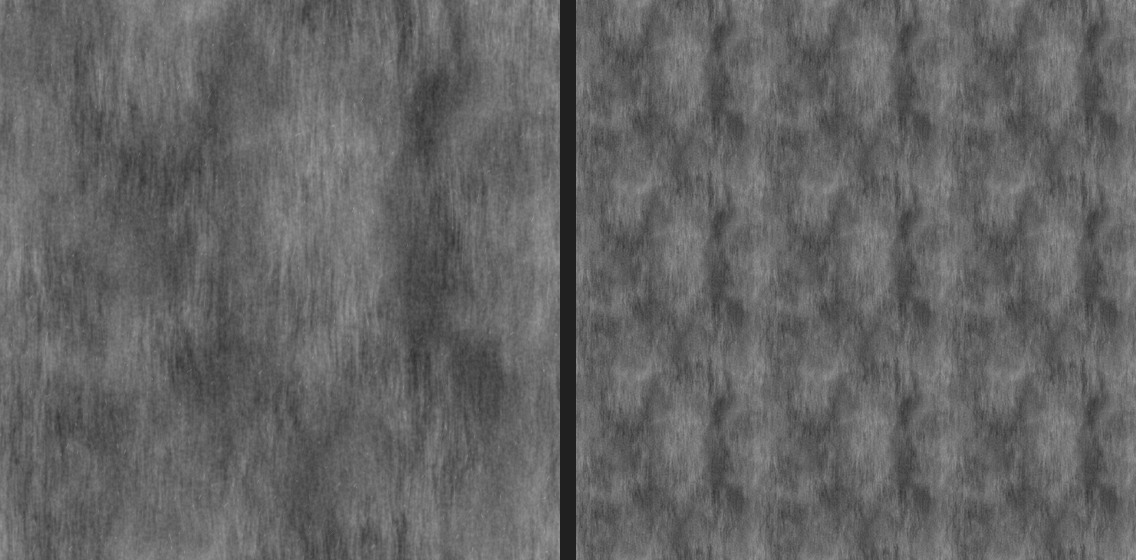
Left, the tile; right, the same tile 3 across and 3 down.
Give the GLSL for this texture, as a Shadertoy shader.

```glsl
// Weathered grey plaster: soft cloudy stains, vertical streaks, fine grain,
// pale scratches and small chipped flakes. Every layer is lattice noise whose
// cells wrap on whole periods, so the square tiles without a seam.

const float BASE_GREY       = 0.395;
const float CLOUD_CONTRAST  = 0.155;
const float STREAK_CONTRAST = 0.125;
const float GRAIN_CONTRAST  = 0.055;
const float SCRATCH_LIGHT   = 0.055;
const float FLAKE_LIGHT     = 0.090;
const vec2  CLOUD_PERIOD    = vec2(5.0, 3.0);
const vec2  STREAK_PERIOD   = vec2(24.0, 4.0);
const vec2  GRAIN_PERIOD    = vec2(130.0, 100.0);
const vec2  SCRATCH_PERIOD  = vec2(64.0, 18.0);
const vec2  FLAKE_PERIOD    = vec2(44.0, 40.0);
const float FLAKE_LEAN      = 0.35;   // mean tilt from vertical, radians
const float FLAKE_SPREAD    = 1.50;   // random range around that tilt

// Integer hash of a wrapped lattice cell, two values in 0..1
vec2 hash2(vec2 cell, float seed) {
    uvec2 v = uvec2(cell) + uvec2(uint(seed) * 747u, uint(seed) * 1291u);
    v = v * 1664525u + 1013904223u;
    v.x += v.y * 1664525u;
    v.y += v.x * 1664525u;
    v ^= v >> 16u;
    v.x += v.y * 1664525u;
    v.y += v.x * 1664525u;
    v ^= v >> 16u;
    return vec2(v >> 8u) / float(1u << 24u);
}

float cornerSlope(vec2 cell, vec2 offset, vec2 period, float seed) {
    float angle = 6.28319 * hash2(mod(cell, period), seed).x;
    return dot(vec2(cos(angle), sin(angle)), offset);
}

// Gradient noise that repeats after a whole number of cells
float noise(vec2 uv, vec2 period, float seed) {
    vec2 p = uv * period + hash2(vec2(3.0, 7.0), seed);
    vec2 cell = floor(p), f = p - cell;
    vec2 w = f * f * f * (f * (f * 6.0 - 15.0) + 10.0);
    vec2 e = vec2(1.0, 0.0);
    float low  = mix(cornerSlope(cell, f, period, seed),
                     cornerSlope(cell + e.xy, f - e.xy, period, seed), w.x);
    float high = mix(cornerSlope(cell + e.yx, f - e.yx, period, seed),
                     cornerSlope(cell + e.xx, f - e.xx, period, seed), w.x);
    return mix(low, high, w.y);
}

float fbm(vec2 uv, vec2 period, float gain, int octaves, float seed) {
    float sum = 0.0, weight = 1.0;
    for (int i = 0; i < octaves; i++) {
        sum += weight * noise(uv, period, seed + float(i));
        period *= 2.0;
        weight *= gain;
    }
    return sum;
}

// Thin pale lines along the zero crossings of stretched noise
float scratches(vec2 uv) {
    float line = abs(noise(uv, SCRATCH_PERIOD, 50.0));
    float gaps = noise(uv, vec2(40.0, 26.0), 51.0);
    return (1.0 - smoothstep(0.0, 0.12, line)) * smoothstep(0.0, 0.4, gaps);
}

// Small tilted chips scattered one per cell, with ragged edges
float flakes(vec2 uv) {
    vec2 home = floor(uv * FLAKE_PERIOD);
    float ragged = 0.6 * noise(uv, vec2(170.0), 60.0);
    float light = 0.0;
    for (int y = -1; y <= 1; y++)
    for (int x = -1; x <= 1; x++) {
        vec2 cell = home + vec2(x, y);
        vec2 wrapped = mod(cell, FLAKE_PERIOD);
        vec2 shape = hash2(wrapped, 62.0);
        vec2 look = hash2(wrapped, 63.0);
        vec2 d = uv - (cell + hash2(wrapped, 61.0)) / FLAKE_PERIOD;
        float tilt = FLAKE_LEAN + FLAKE_SPREAD * (look.x - 0.5);
        float c = cos(tilt), s = sin(tilt);
        d = vec2(c * d.x - s * d.y, s * d.x + c * d.y);
        vec2 radius = vec2(mix(0.0009, 0.0022, shape.x * shape.x),
                           mix(0.0018, 0.0065, shape.y * shape.y));
        float edge = length(d / radius) + ragged;
        light = max(light, look.y * look.y * (1.0 - smoothstep(0.5, 1.3, edge)));
    }
    return light;
}

void mainImage(out vec4 fragColor, in vec2 fragCoord) {
    vec2 uv = fragCoord / iResolution.xy;

    // Stains, gently warped so their outlines wander
    vec2 warp = vec2(fbm(uv, vec2(6.0), 0.5, 3, 1.0), fbm(uv, vec2(6.0), 0.5, 3, 5.0));
    float cloud = fbm(uv + 0.035 * warp, CLOUD_PERIOD, 0.62, 6, 10.0);

    // Vertical run marks, stronger in some patches than in others
    vec2 bent = uv + vec2(0.008, 0.03) * warp;
    float patches = smoothstep(-0.4, 0.4, noise(uv, vec2(6.0, 5.0), 20.0));
    float streak = 0.5 * fbm(bent, STREAK_PERIOD, 1.0, 4, 30.0);

    float grain = fbm(uv, GRAIN_PERIOD, 0.9, 2, 40.0);

    float grey = BASE_GREY
               + CLOUD_CONTRAST * cloud
               + STREAK_CONTRAST * mix(0.5, 1.4, patches) * streak
               + GRAIN_CONTRAST * grain
               + SCRATCH_LIGHT * scratches(bent) * mix(0.4, 1.0, patches)
               + FLAKE_LIGHT * flakes(uv);
    fragColor = vec4(vec3(clamp(grey, 0.0, 1.0)), 1.0);
}
```
